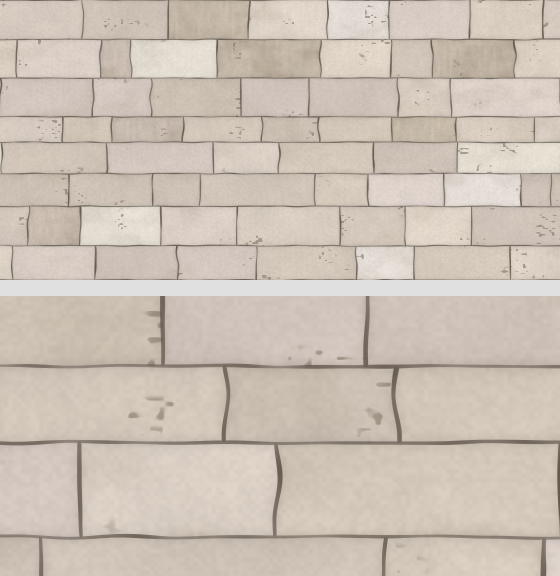
Top, the full canvas; bottom, a detail of the centre.
Give the GLSL for this texture, as a WebGL 1 fragment shader.

```glsl
precision highp float;
uniform vec2 u_resolution;

const vec3 PALE_STONE = vec3(0.875, 0.838, 0.803);
const vec3 GREY_STONE = vec3(0.802, 0.762, 0.722);
const vec3 WHITE_STONE = vec3(0.895, 0.878, 0.842);
const vec3 WEATHERED_STONE = vec3(0.755, 0.710, 0.655);
const vec3 STAIN = vec3(0.66, 0.605, 0.535);
const vec3 JOINT = vec3(0.39, 0.35, 0.31);
const float WALL_WIDTH = 2.0;
const int COURSES = 8;

float hash(vec2 p) {
  return fract(sin(dot(p, vec2(127.1, 311.7))) * 43758.5);
}

float noise(vec2 p) {
  vec2 i = floor(p), f = fract(p);
  f = f * f * (3.0 - 2.0 * f);
  return mix(mix(hash(i), hash(i + vec2(1.0, 0.0)), f.x),
             mix(hash(i + vec2(0.0, 1.0)), hash(i + 1.0), f.x), f.y);
}

float fbm(vec2 p) {
  float sum = 0.0, amplitude = 0.5;
  for (int i = 0; i < 4; i++) {
    sum += amplitude * noise(p);
    p = p * 2.03 + 7.3;
    amplitude *= 0.5;
  }
  return sum / 0.9375;
}

// Position of an upright joint, in mean stone widths
float jointAt(float index, float row, float count, float jitter) {
  return index + jitter * (2.0 * hash(vec2(mod(index, count), row + 3.7)) - 1.0);
}

// Finds the course at height y: top edge, stone count, offset, jitter
vec4 findCourse(float y, out float row, out float bottom) {
  vec4 courses[COURSES];
  courses[0] = vec4(0.122, 7.0, 0.27, 0.20);
  courses[1] = vec4(0.263, 7.0, 0.12, 0.32);
  courses[2] = vec4(0.380, 8.0, 0.16, 0.36);
  courses[3] = vec4(0.492, 6.0, 0.05, 0.24);
  courses[4] = vec4(0.583, 8.0, -0.26, 0.34);
  courses[5] = vec4(0.721, 7.0, -0.17, 0.38);
  courses[6] = vec4(0.859, 8.0, 0.27, 0.40);
  courses[7] = vec4(1.000, 7.0, 0.97, 0.20);
  vec4 course = courses[7];
  row = 7.0;
  bottom = 0.0;
  for (int i = 0; i < COURSES; i++) {
    if (y < courses[i].x || i == COURSES - 1) {
      course = courses[i];
      row = float(i);
      break;
    }
    bottom = courses[i].x;
  }
  return course;
}

float lineMask(float dist, float halfWidth, float pixel) {
  return clamp((halfWidth - dist) / pixel + 0.5, 0.0, 1.0);
}

// Tone of one block, with mottling, streaks and grain
vec3 stoneColor(vec2 p, vec2 id) {
  float kind = hash(id + 21.3);
  float weathered = step(0.87, kind);
  vec3 color = mix(GREY_STONE, PALE_STONE, hash(id + 5.1));
  color = mix(color, WHITE_STONE, step(kind, 0.12));
  color = mix(color, WEATHERED_STONE, 0.75 * weathered);
  color *= mix(vec3(1.005, 1.0, 0.972), vec3(1.004, 0.992, 1.006), hash(id + 9.7));

  vec2 q = p + id * 3.1;
  color *= 1.0 + 0.07 * (fbm(q * 9.0) - 0.5);
  float blotch = smoothstep(0.50, 0.82, fbm(q * vec2(7.0, 12.0)));
  color = mix(color, STAIN, blotch * mix(0.18, 0.5, weathered));
  float streaks = noise(q * vec2(90.0, 22.0)) - 0.5;
  color *= 1.0 + streaks * mix(0.015, 0.06, weathered);
  color *= 1.0 + 0.045 * (noise(p * 190.0) - 0.5);

  // Sparse pits gathered in small patches
  float patchMask = smoothstep(0.76, 0.86, noise(q * 13.0 + 31.0));
  float pits = smoothstep(0.72, 0.88, noise(p * vec2(85.0, 130.0)));
  return mix(color, STAIN * 0.8, 0.65 * patchMask * pits);
}

void main() {
  vec2 p = gl_FragCoord.xy / u_resolution * vec2(WALL_WIDTH, 1.0);
  float pixel = 1.0 / u_resolution.y;
  vec2 wobble = vec2(noise(p * 20.0), noise(p * 16.0 + 40.0)) - 0.5;
  vec2 w = p + wobble * vec2(0.010, 0.004);

  // Locate the block and its nearest joints
  float row, bottom;
  vec4 course = findCourse(w.y, row, bottom);
  float unit = WALL_WIDTH / course.y;
  float s = w.x / unit - course.z;
  float cell = floor(s);
  float left = jointAt(cell, row, course.y, course.w);
  float right = jointAt(cell + 1.0, row, course.y, course.w);
  float stone = mod(cell - 1.0 + step(left, s) + step(right, s), course.y);
  float uprightDist = min(abs(s - left), abs(s - right)) * unit;
  float bedDist = min(abs(w.y - bottom), abs(course.x - w.y));

  vec3 color = stoneColor(p, vec2(stone, row));

  // Soiled edges, then the narrow uneven joints
  float edge = min(uprightDist, bedDist);
  color *= 1.0 - 0.10 * exp(-edge / 0.006);
  float wear = noise(p * 24.0 + 11.0);
  float upright = lineMask(uprightDist, mix(0.0017, 0.0032, wear), pixel);
  float bed = lineMask(bedDist, mix(0.0015, 0.0024, wear), pixel);
  float ink = max(upright * mix(0.58, 1.0, wear), bed * mix(0.48, 0.88, wear));
  gl_FragColor = vec4(mix(color, JOINT, ink), 1.0);
}
```
